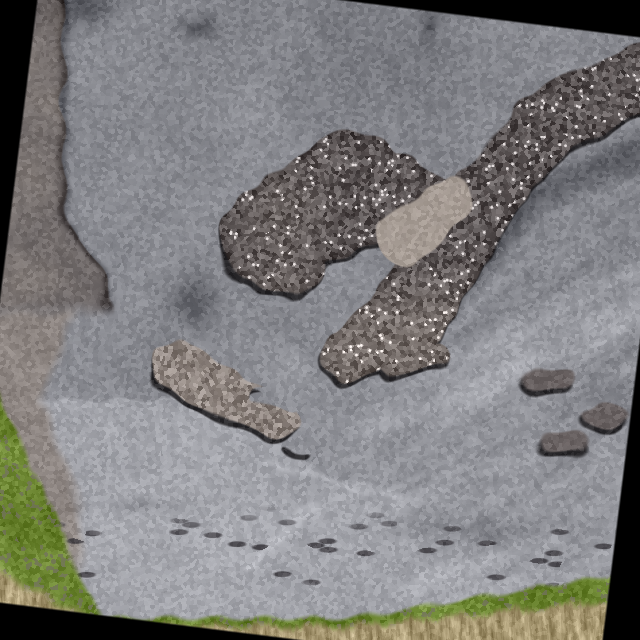
Reproduce this texture procedurally as a WebGL 1 fragment shader.

```glsl
precision highp float;
// Weathered, tilted road sheet: a dark pothole with a channel, worn patches,
// dents and grassy verges. Tapered capsules give the outlines,
// cellular noise the gravel and layered sines the stains.
uniform vec2 u_resolution;

const float TILT = .124;   // sheet rotation, radians
const float SOFT = .0022;  // edge softness
const float GRAVEL = 165.; // cells across the canvas
const vec2 SHADOW = vec2(.003, .008);
const vec3 ASPHALT = vec3(.53, .535, .56);
const vec3 WORN = vec3(.65, .655, .68);
const vec3 HOLE = vec3(.37, .345, .345);
const vec3 EARTH = vec3(.51, .475, .455);
const vec3 SAND = vec3(.65, .61, .58);
const vec3 GRASS = vec3(.43, .53, .2);
const vec3 STRAW = vec3(.65, .59, .44);
const vec3 RIM = vec3(.12, .115, .125);

float hash(vec2 p) { return fract(sin(dot(p, vec2(127.1, 311.7))) * 43758.5); }

// Distance to the nearest stone centre, and its random value
vec2 cells(vec2 p) {
  vec2 best = vec2(9, 0);
  for (int k = 0; k < 9; k++) {
    vec2 c = floor(p) + vec2(mod(float(k), 3.), floor(float(k) / 3.)) - 1.;
    float d = length(c + vec2(hash(c), hash(c + 37.)) - p);
    if (d < best.x) best = vec2(d, hash(c + 71.));
  }
  return best;
}

float stain(vec2 p) {
  float sum = 0., amp = .5;
  for (int i = 0; i < 4; i++) {
    sum += amp * sin(p.x + 1.7 * sin(p.y * .8)) * sin(p.y + 1.3 * sin(p.x * .7));
    p = mat2(1.5, 1.1, -1.1, 1.5) * p + 2.3;
    amp *= .6;
  }
  return sum;
}

// Tapered capsule between two points
float cap(vec2 p, float ax, float ay, float bx, float by, float ra, float rb) {
  vec2 ab = vec2(bx - ax, by - ay), q = p - vec2(ax, ay);
  float h = clamp(dot(q, ab) / dot(ab, ab), 0., 1.);
  return length(q - ab * h) - mix(ra, rb, h);
}

float glow(float d, float w) { return 1. - smoothstep(-w, w, d); }
float fill(float d) { return glow(d, SOFT); }
float spot(vec2 p, float x, float y, float rx, float ry) {
  vec2 q = (p - vec2(x, y)) / vec2(rx, ry);
  return exp(-dot(q, q));
}

float pothole(vec2 p) {
  float d = cap(p, .547, .703, .417, .629, .092, .074);
  d = min(d, cap(p, .417, .62, .452, .596, .07, .056));
  d = min(d, cap(p, .6, .7, .71, .642, .066, .062));
  d = min(d, cap(p, 1.02, .889, .859, .811, .05, .054));
  d = min(d, cap(p, .859, .811, .79, .733, .054, .05));
  d = min(d, cap(p, .79, .733, .71, .629, .05, .06));
  d = min(d, cap(p, .71, .629, .638, .505, .06, .062));
  d = min(d, cap(p, .638, .505, .545, .445, .062, .042));
  d = min(d, cap(p, .605, .432, .685, .445, .018, .016));
  return max(d, -cap(p, .497, .505, .547, .555, .033, .039));
}

float scab(vec2 p) {
  float d = min(cap(p, .276, .427, .371, .375, .04, .035), cap(p, .371, .375, .44, .341, .035, .027));
  return max(d, -cap(p, .397, .383, .45, .374, .01, .018));
}

float dent(vec2 p) {
  vec2 r = vec2(.04, .018), a = p - vec2(.858, .407), b = p - vec2(.945, .35), c = p - vec2(.882, .31);
  return (min(length(a / r), min(length(b / r), length(c / r))) - 1.) * r.y;
}

void main() {
  vec2 uv = gl_FragCoord.xy / u_resolution;
  vec2 p = uv + .0035 * sin(uv.yx * vec2(71, 83) + 2. * sin(uv * 53.));
  vec2 stone = cells(uv * GRAVEL), chip = cells(uv * vec2(24, 75));
  float grain = stone.y - .5, mottle = stain(uv * 19.);
  float streak = stain(mat2(.87, -.5, .5, .87) * uv * vec2(14, 55));

  // Asphalt, worn slab and stains
  vec3 col = mix(ASPHALT, WORN, .75 * smoothstep(.48, .08, p.y));
  float slab = p.y - .375 + .15 * smoothstep(.27, .62, p.x);
  col = mix(col, WORN, .8 * fill(slab) * glow(p.x - .6, .15));
  col = mix(col, WORN, .75 * glow(cap(p, .6, .34, 1., .54, .035, .05), .03));
  col += .07 * streak * smoothstep(.45, .7, p.x) * smoothstep(.75, .55, p.y) + .035 * mottle;
  col += .04 * spot(p, .4, .83, .06, .1) - .06 * spot(p, .56, .9, .18, .13);
  col -= .17 * (spot(p, .31, .955, .025, .018) + spot(p, .67, .96, .015, .025) + spot(p, .305, .525, .035, .04));
  col -= .1 * (spot(p, .77, .17, .12, .02) + spot(p, .225, .208, .035, .012));
  col += .07 * glow(min(cap(p, .385, .11, .49, .212, .005, .008), cap(p, .42, .275, .62, .224, .004, .007)), .005);

  // Left strip and shoulder
  float edge = p.x - .1 - .07 * smoothstep(.68, .54, p.y), upper = smoothstep(.5, .53, p.y);
  float shoulder = glow(p.x - min(.065 + .36 * abs(p.y - .375), .125), .012);
  col = mix(col, EARTH * 1.08 + .04 * mottle, .85 * shoulder * (1. - upper));
  col = mix(col, mix(EARTH, HOLE, .45 + .6 * mottle), .85 * fill(edge - .006 * mottle) * upper);
  col -= .17 * exp(-edge * edge * 16e3) * upper + .2 * spot(p, .13, .99, .05, .025);

  // Pothole and pale inlays
  float flank = min(cap(p, 1.02, .77, .83, .69, .025, .02), cap(p, .83, .69, .7, .51, .02, .008));
  col -= (.17 + .08 * streak) * glow(flank, .02);
  vec2 low = p + SHADOW;
  col = mix(col, RIM, .9 * fill(min(min(pothole(low), scab(low)), dent(low))));
  vec3 gravel = mix(HOLE, EARTH, .75 * smoothstep(.62, .46, p.y) + .35 * spot(p, .44, .66, .07, .09));
  gravel += .22 * grain + .38 * step(.91, stone.y) * smoothstep(.5, .2, stone.x);
  float hole = pothole(p);
  col = mix(col, gravel - .07 * glow(abs(hole) - .008, .012), fill(hole));
  col = mix(col, EARTH * 1.1 + .18 * grain, fill(scab(p)));
  col = mix(col, HOLE * 1.12, fill(dent(p)));
  col = mix(col, SAND, fill(cap(p, .632, .629, .705, .69, .043, .034)));
  col = mix(col, WORN * .95, .75 * spot(p, .456, .422, .036, .036));

  // Slit and scattered chips
  col = mix(col, RIM, .85 * fill(cap(p, .445, .294, .481, .286, .004, .005)));
  float zone = smoothstep(.07, .1, p.y) * smoothstep(.23, .15, p.y) * step(.86, chip.y);
  col = mix(col, RIM * 2., .8 * zone * smoothstep(.42, .25, chip.x)) + .11 * grain;

  // Grass and straw verges
  float blade = stain(uv * vec2(230, 45)), rise = max(p.x - .55, 0.);
  float verge = p.y - .034 - .165 * rise, bank = p.x - .45 * (.38 - p.y) + .006 * mottle;
  vec3 turf = mix(GRASS + .16 * grain + .1 * mottle, EARTH * .8, .6 * step(.88, stone.y));
  vec3 straw = STRAW + .18 * blade + .1 * grain;
  float dry = max(glow(p.y - .108 + .55 * p.x, .012), glow(verge + .012 + .07 * rise + .006 * blade, .008));
  col = mix(col, mix(turf, straw, dry), max(glow(bank, .006), glow(verge, .005)));

  // Tilted sheet on black
  vec2 c = uv - .5, axis = vec2(cos(TILT), sin(TILT));
  vec2 sheet = abs(vec2(c.x * axis.x - c.y * axis.y, dot(c, axis.yx)));
  gl_FragColor = vec4(clamp(col, 0., 1.) * fill(max(sheet.x, sheet.y) - .5), 1);
}
```
